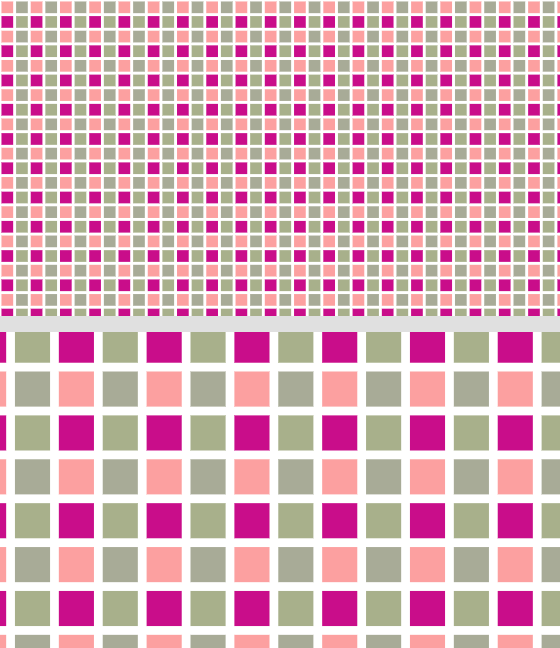
Top, the full canvas; bottom, a detail of the centre.
A Shadertoy shader for this pattern:

```glsl
// Draws a flat grid of small squares in four alternating colours on white.

const float ROWS = 21.6;         // cells down the canvas height
const float SQUARE_SIZE = 0.8;   // square side, as a share of one cell
const vec3 GROUND  = vec3(1.0, 1.0, 1.0);
const vec3 PINK    = vec3(0.988, 0.627, 0.627);
const vec3 GREY    = vec3(0.660, 0.672, 0.592);
const vec3 MAGENTA = vec3(0.788, 0.050, 0.541);
const vec3 GREEN   = vec3(0.658, 0.690, 0.545);

// Signed distance to an axis-aligned square centred on the origin.
float squareDistance(vec2 p, float halfSide) {
    vec2 d = abs(p) - halfSide;
    return length(max(d, 0.0)) + min(max(d.x, d.y), 0.0);
}

// Columns and rows alternate, giving a repeat of two by two cells.
vec3 cellColour(vec2 cell) {
    vec2 parity = mod(cell, 2.0);
    vec3 evenRow = mix(PINK, GREY, parity.x);
    vec3 oddRow = mix(MAGENTA, GREEN, parity.x);
    return mix(evenRow, oddRow, parity.y);
}

void mainImage(out vec4 fragColor, in vec2 fragCoord) {
    // Cells are counted from the top left corner.
    float pixel = ROWS / iResolution.y;
    vec2 grid = vec2(fragCoord.x, iResolution.y - fragCoord.y) * pixel;
    vec2 cell = floor(grid);

    // Edge smoothing spans one pixel.
    float dist = squareDistance(fract(grid) - 0.5, 0.5 * SQUARE_SIZE);
    float coverage = clamp(0.5 - dist / pixel, 0.0, 1.0);

    fragColor = vec4(mix(GROUND, cellColour(cell), coverage), 1.0);
}
```
